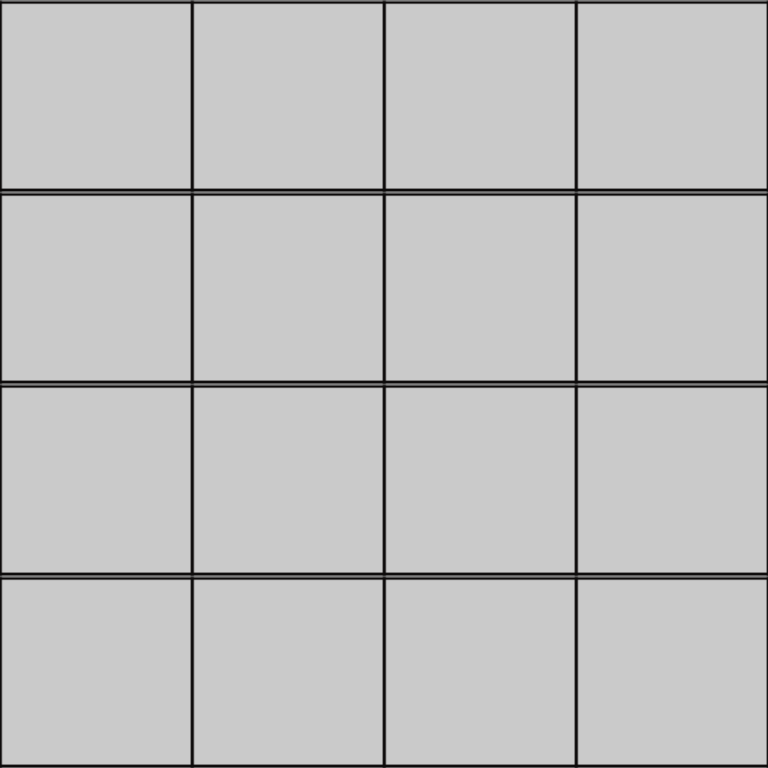
Write a Shadertoy shader that draws this pattern.

```glsl
const float CELLS = 4.0;               // repeats across and down

// Line offsets and half widths, in cells
const float UPRIGHT_POS  = 0.0016;
const float UPRIGHT_HALF = 0.0083;
const float UPPER_POS    = 0.0096;
const float UPPER_HALF   = 0.0078;
const float LOWER_POS    = -0.0130;
const float LOWER_HALF   = 0.0066;
const float GAP_POS      = -0.0022;
const float GAP_HALF     = 0.0034;
const float SOFTNESS     = 0.0090;     // least width of an edge

const vec3 TILE_COLOR = vec3(0.793);
const vec3 LINE_COLOR = vec3(0.050, 0.042, 0.042);
const vec3 GAP_COLOR  = vec3(0.420);

// Signed offset from the nearest repeat of a line
float wrapOffset(float p, float center) {
    return fract(p - center + 0.5) - 0.5;
}

// Box-filtered coverage of a repeating line
float lineCoverage(float p, float center, float halfWidth, float blur) {
    float d = wrapOffset(p, center);
    float enter = clamp((d + halfWidth) / blur + 0.5, 0.0, 1.0);
    float leave = clamp((d - halfWidth) / blur + 0.5, 0.0, 1.0);
    return enter - leave;
}

void mainImage(out vec4 fragColor, in vec2 fragCoord) {
    vec2 cell = CELLS * fragCoord / iResolution.xy;
    vec2 blur = max(CELLS / iResolution.xy, vec2(SOFTNESS));

    // Upright joints
    float upright = lineCoverage(cell.x, UPRIGHT_POS, UPRIGHT_HALF, blur.x);
    vec3 color = mix(TILE_COLOR, LINE_COLOR, upright);

    // Level joints: a pair of dark lines around a thin grey gap
    float upper = lineCoverage(cell.y, UPPER_POS, UPPER_HALF, blur.y);
    float lower = lineCoverage(cell.y, LOWER_POS, LOWER_HALF, blur.y);
    float gap = lineCoverage(cell.y, GAP_POS, GAP_HALF, blur.y);
    color = mix(color, LINE_COLOR, min(upper + lower, 1.0));
    color = mix(color, GAP_COLOR, gap);

    fragColor = vec4(color, 1.0);
}
```
